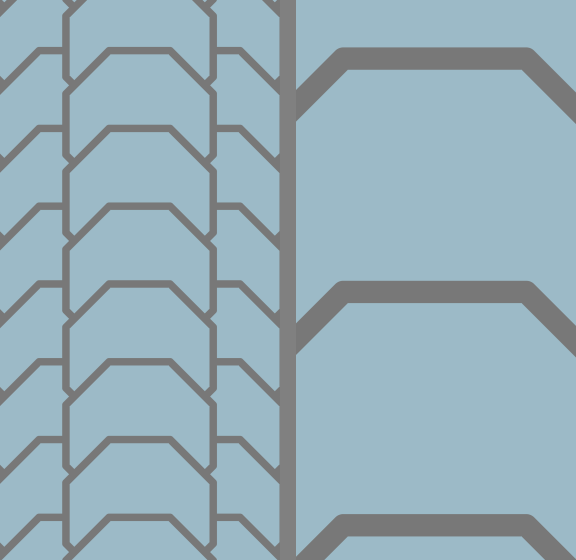
Left: the whole. Right: its middle third, enlarged.
This pattern is drawn by a WebGL 2 fragment shader. Its source:

```glsl
#version 300 es
precision highp float;
// Draws overlapping octagonal scales in three columns, the middle one in front.

uniform vec2 u_resolution;
out vec4 fragColor;

// Lengths are in canvas widths.
const float APOTHEM = 0.263;
const float HALF_LINE = 0.0133;
const float ROW_PITCH = 0.2778;
const float ROW_ORIGIN = 1.5562;
const float MIDDLE_X = 0.4985;
const float COLUMN_STEP = 0.25;

const vec3 BACKGROUND = vec3(1.0);
const vec3 SCALE_BLUE = vec3(0.61, 0.73, 0.78);
const vec3 LINE_GREY = vec3(0.47);

// Signed distance to a regular octagon, negative inside.
float octagonDistance(vec2 p, float apothem) {
  const vec2 fold = vec2(0.92388, 0.382683);
  const float halfSideRatio = 0.414214;
  vec2 mirror = vec2(-fold.x, fold.y);
  float halfSide = halfSideRatio * apothem;
  p = abs(p);
  p -= 2.0 * min(dot(mirror, p), 0.0) * mirror;
  p -= 2.0 * min(dot(fold, p), 0.0) * fold;
  p -= vec2(clamp(p.x, -halfSide, halfSide), apothem);
  return length(p) * sign(p.y);
}

// Smooth coverage of the region where d is negative.
float coverage(float d, float pixel) {
  return 1.0 - smoothstep(-0.5 * pixel, 0.5 * pixel, d);
}

// Paints one filled and outlined scale over the colour below.
vec3 paintScale(vec3 below, vec2 p, float pixel) {
  float d = octagonDistance(p, APOTHEM);
  vec3 outlined = mix(below, LINE_GREY, coverage(d - HALF_LINE, pixel));
  return mix(outlined, SCALE_BLUE, coverage(d + HALF_LINE, pixel));
}

// Stacks a column of scales, each lower one over the one above.
vec3 paintColumn(vec3 below, vec2 p, float centerX, float pixel) {
  float row = floor((p.y - ROW_ORIGIN) / ROW_PITCH);
  for (int i = 1; i >= 0; i--) {
    float centerY = ROW_ORIGIN + (row + float(i)) * ROW_PITCH;
    below = paintScale(below, p - vec2(centerX, centerY), pixel);
  }
  return below;
}

void main() {
  vec2 p = gl_FragCoord.xy / u_resolution.x;
  float pixel = 1.3 / u_resolution.x;
  vec3 color = BACKGROUND;

  // Side columns lie behind the middle column.
  for (int side = -1; side <= 1; side += 2) {
    float centerX = MIDDLE_X + float(side) * COLUMN_STEP;
    color = paintColumn(color, p, centerX, pixel);
  }
  color = paintColumn(color, p, MIDDLE_X, pixel);

  fragColor = vec4(color, 1.0);
}
```
